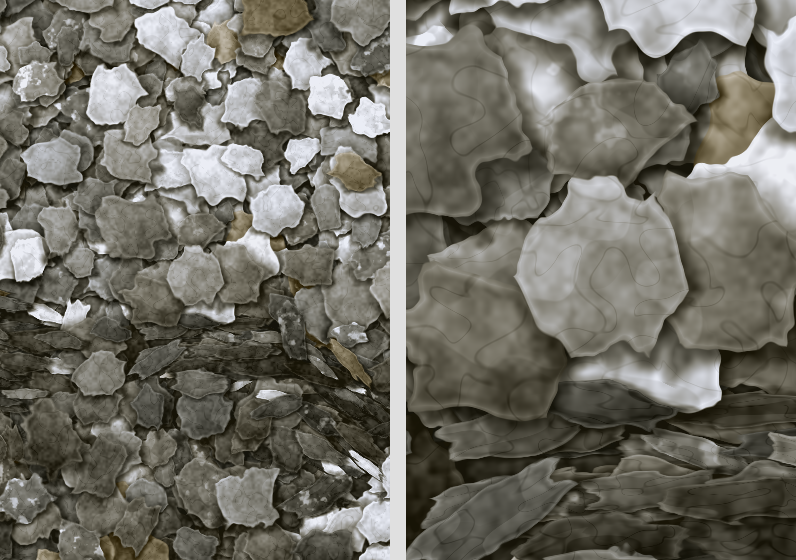
Left, the full canvas; right, a detail of the centre.
Give the GLSL for this texture, as a WebGL 2 fragment shader.

```glsl
#version 300 es
precision highp float;
// Heaped mica flakes: overlapping translucent plates, tilted stacks and silvery glints.

uniform vec2 u_resolution;
out vec4 fragColor;

const int LAYERS = 11;
const float TAU = 6.2831853;

vec3 hash3(vec2 p) {
    vec3 v = fract(vec3(p.xyx) * vec3(0.1031, 0.1030, 0.0973));
    v += dot(v, v.yxz + 33.33);
    return fract((v.xxy + v.yzz) * v.zyx);
}

float noise(vec2 p) {
    vec2 i = floor(p), f = fract(p);
    f = f * f * (3.0 - 2.0 * f);
    float low = mix(hash3(i).x, hash3(i + vec2(1, 0)).x, f.x);
    float high = mix(hash3(i + vec2(0, 1)).x, hash3(i + vec2(1, 1)).x, f.x);
    return mix(low, high, f.y);
}

float fbm(vec2 p) {
    return 0.55 * noise(p) + 0.3 * noise(p * 2.1 + 7.0) + 0.15 * noise(p * 4.3 + 19.0);
}

float bell(float x) { return exp(-x * x); }

// Large-scale layout of the heap
float darkBand(vec2 p) { return bell((p.y - 0.40 + 0.15 * p.x) / 0.09); }

float stackTilt(vec2 p) {
    return smoothstep(0.56, 0.74, noise(p * 5.0 + 3.0) + 0.3 * darkBand(p) - 0.04);
}

float flowAngle(vec2 p) { return -0.15 - 0.9 * p.x + 1.6 * (noise(p * 3.0 + 11.0) - 0.5); }

float regionTone(vec2 p) {
    float height = smoothstep(0.3, 0.62, p.y + 0.25 * (noise(p * 4.0) - 0.5));
    return mix(0.42, 0.53, height) - 0.06 * darkBand(p);
}

float silverChance(vec2 p) {
    float core = bell(length((p - vec2(0.47, 0.73)) / vec2(0.2, 0.16)));
    float pockets = smoothstep(0.58, 0.8, noise(p * 6.0 + 41.0));
    return 0.03 + 0.45 * core + 0.5 * pockets * (1.0 - darkBand(p));
}

// Signed distance to a chipped irregular hexagon of unit size
float plate(vec2 q, vec2 seed) {
    vec2 chip = vec2(noise(q * 2.6 + seed), noise(q * 2.6 + seed + 51.0)) - 0.5;
    q += 0.34 * chip + 0.07 * (noise(q * 9.0 + seed) - 0.5);
    float d = -1.0;
    for (int i = 0; i < 6; i++) {
        vec3 h = hash3(seed + float(i) * 13.0);
        float a = (float(i) + 0.6 * (h.x - 0.5)) * TAU / 6.0;
        d = max(d, dot(q, vec2(cos(a), sin(a))) - mix(0.68, 0.95, h.y));
    }
    return d;
}

// Lays one flake and its shadow over the surface (x: tone, y: warmth)
void layFlake(inout vec2 surface, vec2 p, vec2 centre, float size, vec2 seed, float pixel) {
    vec2 offset = p - centre;
    if (length(offset) > 1.45 * size) return;
    vec3 h = hash3(seed), g = hash3(seed + 71.0);
    float tilt = stackTilt(centre);
    float slender = mix(0.62 + 0.35 * h.y, 0.2 + 0.18 * h.y, tilt);
    float angle = mix(TAU * h.z, flowAngle(centre) + 0.5 * (h.z - 0.5), tilt);
    float c = cos(angle), s = sin(angle);
    vec2 q = mat2(c, -s, s, c) * offset / size / vec2(1.0, slender);
    if (dot(q, q) > 2.6) return;
    float d = plate(q, seed);

    // Contact shadow, heavier below and to the right
    float side = smoothstep(-0.6, 0.6, dot(offset / size, vec2(0.5, -0.85)));
    surface.x *= 1.0 - mix(0.2, 0.65, side) * smoothstep(0.32, 0.0, d);

    // Plate tone: olive grey or silver, with terraces and a pale rim
    float silver = step(g.x, silverChance(centre));
    float tone = regionTone(centre) + 0.3 * (h.x - 0.5) - 0.06 * tilt;
    tone = mix(tone, 0.78 + 0.16 * g.y, silver);
    tone += 0.07 * (smoothstep(0.0, 0.05, noise(q * 1.7 + seed * 3.0) - 0.5) - 0.5);
    tone += 0.09 * dot(offset / size, vec2(-0.5, 0.8));
    tone += 0.10 * exp(-abs(d + 0.05) * 28.0) - 0.06 * bell((d + 0.17) / 0.07);

    // Mottling, creases and crinkled glints
    float crease = abs(noise(q * 3.0 + seed + 2.0 * noise(p * 40.0)) - 0.5);
    tone += 0.24 * (fbm(p * 55.0 + seed) - 0.5) - 0.07 * smoothstep(0.05, 0.0, crease);
    float sheen = smoothstep(0.7, 1.0, g.y) * smoothstep(0.56, 0.78, fbm(p * 75.0 + seed));
    tone += 0.4 * sheen;

    float warmth = (0.5 * (g.z - 0.5) + step(0.95, g.z)) * (1.0 - 0.6 * silver);
    float edge = pixel / (size * sqrt(slender));
    float cover = 0.94 * smoothstep(edge, -edge, d);
    surface = mix(surface, vec2(tone, warmth), cover);
}

vec3 micaColour(float tone, float warmth) {
    vec3 olive = vec3(0.015, 0.005, -0.04), silver = vec3(-0.01, 0.0, 0.03);
    vec3 tint = mix(olive, silver, smoothstep(0.42, 0.9, tone));
    return vec3(tone) + tint + warmth * vec3(0.04, 0.012, -0.04);
}

void main() {
    vec2 p = gl_FragCoord.xy / u_resolution.y;
    float pixel = 1.0 / u_resolution.y;
    vec2 surface = vec2(0.15 + 0.12 * fbm(p * 40.0), 0.0);

    // Jittered grids of flakes, piled from the bottom up
    for (int layer = 0; layer < LAYERS; layer++) {
        float level = float(layer);
        vec3 shift = hash3(vec2(level, 5.0));
        float cellSize = mix(0.07, 0.115, shift.z) * (layer % 4 == 3 ? 0.6 : 1.0);
        vec2 home = floor(p / cellSize + shift.xy);
        for (int k = 0; k < 9; k++) {
            vec2 cell = home + vec2(k % 3 - 1, k / 3 - 1);
            vec2 seed = cell + 37.0 * (level + 1.0);
            vec3 r = hash3(seed + 150.0);
            if (fract(r.z * 17.0) > 0.68) continue;
            vec2 centre = (cell + 0.5 + 0.8 * (r.xy - 0.5) - shift.xy) * cellSize;
            layFlake(surface, p, centre, cellSize * mix(0.42, 0.74, r.z), seed, pixel);
        }
    }

    // Fine mineral grain
    float tone = surface.x + 0.09 * (noise(p * 210.0) - 0.5);
    fragColor = vec4(micaColour(clamp(tone, 0.07, 0.93), surface.y), 1.0);
}
```
